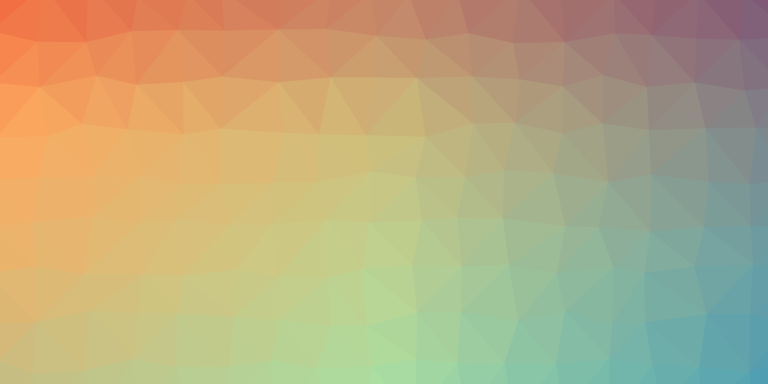
A WebGL 2 fragment shader for this background:

```glsl
#version 300 es
precision highp float;
// Low-poly mesh of flat triangles over a soft sunset-to-sea gradient.

uniform vec2 u_resolution;
out vec4 fragColor;

const float CELL = 0.1226;              // mesh spacing, in canvas heights
const vec2 OFFSET = vec2(0.871, 0.39);  // mesh origin, in cells
const vec2 JITTER = vec2(0.38, 0.34);   // full range of vertex shift, in cells

vec2 hash2(vec2 p) {
    vec2 q = vec2(dot(p, vec2(127.1, 311.7)), dot(p, vec2(269.5, 183.3)));
    return fract(sin(q) * 43758.5453);
}

// Jittered grid vertex, in cells
vec2 vertexAt(vec2 id) {
    return id + (hash2(id) - 0.5) * JITTER;
}

// Four evenly spaced colour stops
vec3 ramp(vec3 a, vec3 b, vec3 c, vec3 d, float t) {
    float s = clamp(t, 0.0, 1.0) * 3.0;
    vec3 color = mix(a, b, min(s, 1.0));
    color = mix(color, c, clamp(s - 1.0, 0.0, 1.0));
    return mix(color, d, clamp(s - 2.0, 0.0, 1.0));
}

// Left, middle and right ramps run from top to bottom
vec3 gradient(vec2 uv) {
    float down = 1.0 - uv.y;
    vec3 left = ramp(vec3(0.95, 0.43, 0.26), vec3(1.00, 0.66, 0.37),
                     vec3(0.92, 0.70, 0.42), vec3(0.78, 0.74, 0.51), down);
    vec3 middle = ramp(vec3(0.77, 0.51, 0.40), vec3(0.81, 0.74, 0.48),
                       vec3(0.75, 0.82, 0.56), vec3(0.67, 0.87, 0.63), down);
    vec3 right = ramp(vec3(0.50, 0.34, 0.46), vec3(0.50, 0.52, 0.54),
                      vec3(0.42, 0.62, 0.64), vec3(0.31, 0.62, 0.70), down);
    float x = clamp(uv.x, 0.0, 1.0) * 2.0;
    return mix(mix(left, middle, min(x, 1.0)), right, max(x - 1.0, 0.0));
}

float cross2(vec2 a, vec2 b) {
    return a.x * b.y - a.y * b.x;
}

// Signed distance to the line a-b, positive on its right
float edgeDistance(vec2 p, vec2 a, vec2 b) {
    return cross2(p - a, normalize(b - a));
}

// Smooth coverage of a triangle
float coverage(vec2 p, vec2 a, vec2 b, vec2 c, float pixel) {
    float side = sign(cross2(b - a, c - a));
    float d = max(edgeDistance(p, a, b) * side,
              max(edgeDistance(p, b, c) * side, edgeDistance(p, c, a) * side));
    return clamp(0.5 - d / pixel, 0.0, 1.0);
}

// Flat colour taken at the centroid, weighted by coverage
vec4 facet(vec2 p, vec2 a, vec2 b, vec2 c, float pixel, float aspect) {
    vec2 center = ((a + b + c) / 3.0 + OFFSET) * CELL;
    vec3 color = gradient(center / vec2(aspect, 1.0));
    return vec4(color, 1.0) * coverage(p, a, b, c, pixel);
}

// Split one quad along its shorter diagonal
vec4 quad(vec2 p, vec2 id, float pixel, float aspect) {
    vec2 a = vertexAt(id);
    vec2 b = vertexAt(id + vec2(1.0, 0.0));
    vec2 c = vertexAt(id + vec2(1.0, 1.0));
    vec2 d = vertexAt(id + vec2(0.0, 1.0));
    if (distance(a, c) < distance(b, d)) {
        return facet(p, a, b, c, pixel, aspect) + facet(p, a, c, d, pixel, aspect);
    }
    return facet(p, a, b, d, pixel, aspect) + facet(p, b, c, d, pixel, aspect);
}

void main() {
    float aspect = u_resolution.x / u_resolution.y;
    float pixel = 1.0 / (u_resolution.y * CELL);
    vec2 p = gl_FragCoord.xy * pixel - OFFSET;

    // Blend the facets of all nearby quads
    vec4 sum = vec4(0.0);
    for (int j = -1; j <= 1; j++) {
        for (int i = -1; i <= 1; i++) {
            sum += quad(p, floor(p) + vec2(i, j), pixel, aspect);
        }
    }
    fragColor = vec4(sum.rgb / max(sum.a, 0.001), 1.0);
}
```
